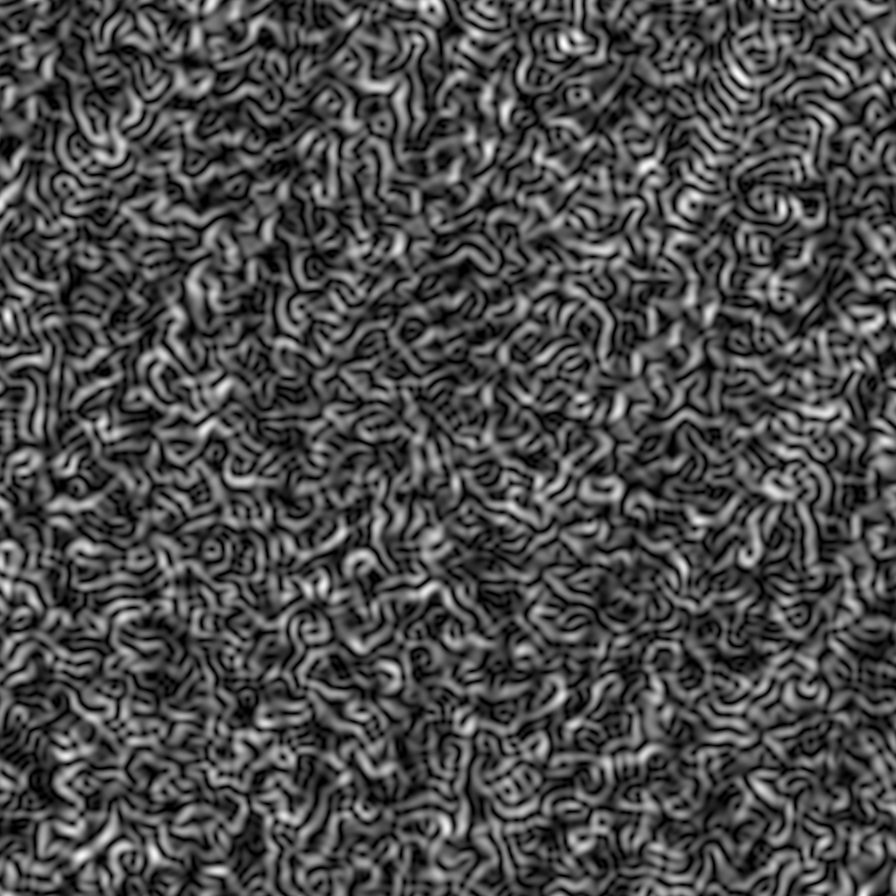
Reproduce this texture procedurally as a WebGL 2 fragment shader.

```glsl
#version 300 es
precision highp float;

// Winding grey ridges split by thin dark creases, with small rings among them.
// Random values on a fine lattice are blurred by a Gaussian kernel; the
// steepness of that smooth field, found analytically, sets the brightness.

uniform vec2 u_resolution;
out vec4 fragColor;

const float CELLS = 110.0;       // lattice cells across the canvas height
const float BLUR_RADIUS = 0.76;  // Gaussian sigma, in cells
const int REACH = 3;             // cells gathered on each side
const float GAIN = 0.387;        // steepness to brightness
const float CREASE_DEPTH = 0.056; // darkening that deepens the creases

float hash(vec2 cell) {
    return fract(sin(dot(cell, vec2(127.1, 311.7))) * 43758.5453);
}

// Gradient of the blurred random field, summed over nearby lattice points.
vec2 fieldGradient(vec2 p) {
    vec2 home = floor(p);
    float invVariance = 1.0 / (BLUR_RADIUS * BLUR_RADIUS);
    vec2 gradient = vec2(0.0);
    for (int y = -REACH; y <= REACH; y++) {
        for (int x = -REACH; x <= REACH; x++) {
            vec2 cell = home + vec2(x, y);
            vec2 offset = p - cell - 0.5;
            float value = hash(cell) * 2.0 - 1.0;
            float kernel = exp(-0.5 * dot(offset, offset) * invVariance);
            gradient -= value * kernel * offset * invVariance;
        }
    }
    return gradient;
}

void main() {
    vec2 p = gl_FragCoord.xy / u_resolution.y * CELLS;
    float steepness = length(fieldGradient(p));
    float grey = clamp(steepness * GAIN - CREASE_DEPTH, 0.0, 1.0);
    fragColor = vec4(vec3(grey), 1.0);
}
```
